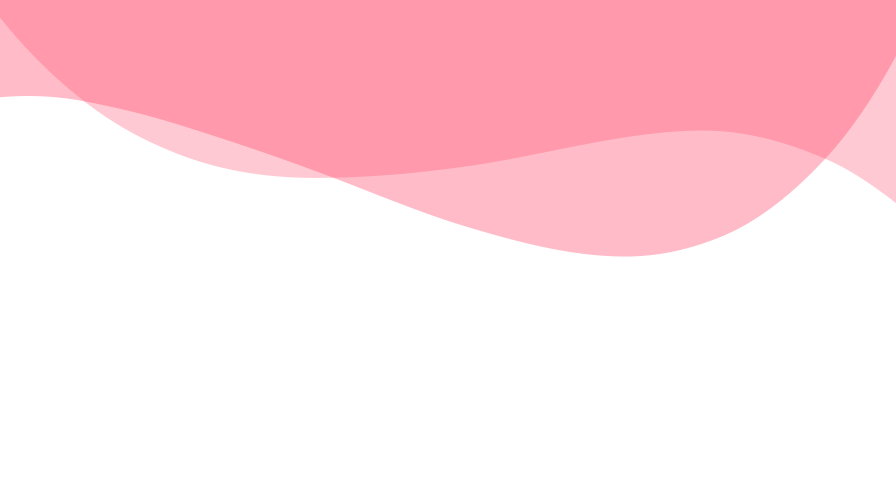
A Shadertoy shader for this background:

```glsl
#define PAPER vec3(1.0, 1.0, 1.0)
#define PALE_PINK vec3(1.0, 0.79, 0.826)
#define SOFT_PINK vec3(1.0, 0.735, 0.785)
#define DEEP_PINK vec3(1.0, 0.60, 0.67)
#define KNOTS 9
#define EDGE_PIXELS 1.0

// Each knot holds position across, depth below the top edge, and slope.
const vec3 PALE_WAVE[KNOTS] = vec3[KNOTS](
    vec3(0.0, 0.035, 2.22), vec3(0.094, 0.201, 1.39), vec3(0.195, 0.303, 0.71),
    vec3(0.352, 0.353, 0.0), vec3(0.521, 0.330, -0.25), vec3(0.651, 0.287, -0.338),
    vec3(0.785, 0.259, 0.0), vec3(0.921, 0.315, 0.764), vec3(1.0, 0.403, 1.39));

const vec3 SOFT_WAVE[KNOTS] = vec3[KNOTS](
    vec3(0.0, 0.193, -0.16), vec3(0.094, 0.201, 0.338), vec3(0.195, 0.245, 0.551),
    vec3(0.371, 0.352, 0.676), vec3(0.521, 0.450, 0.533), vec3(0.698, 0.509, 0.0),
    vec3(0.807, 0.468, -0.747), vec3(0.921, 0.315, -1.92), vec3(1.0, 0.111, -3.29));

// Cubic Hermite segment: returns depth and slope at x.
vec2 hermite(float x, vec3 a, vec3 b) {
    float span = b.x - a.x;
    float t = (x - a.x) / span;
    float rise = b.y - a.y;
    float startBend = a.z * span - rise;
    float endBend = rise - b.z * span;
    float bend = mix(startBend, endBend, t);
    float depth = mix(a.y, b.y, t) + t * (1.0 - t) * bend;
    float slope = (rise + (1.0 - 2.0 * t) * bend
                   + t * (1.0 - t) * (endBend - startBend)) / span;
    return vec2(depth, slope);
}

vec2 waveAt(float x, vec3 knots[KNOTS]) {
    vec2 wave = hermite(x, knots[0], knots[1]);
    for (int i = 1; i < KNOTS - 1; i++) {
        if (x >= knots[i].x) wave = hermite(x, knots[i], knots[i + 1]);
    }
    return wave;
}

// Smooth coverage of the area above a wave, corrected for its slope.
float coverage(vec2 point, vec3 knots[KNOTS]) {
    vec2 wave = waveAt(point.x, knots);
    float aspect = iResolution.x / iResolution.y;
    float gap = (wave.x - point.y) * iResolution.y;
    float dist = gap / length(vec2(1.0, wave.y / aspect));
    return clamp(dist / EDGE_PIXELS + 0.5, 0.0, 1.0);
}

void mainImage(out vec4 fragColor, in vec2 fragCoord) {
    vec2 point = fragCoord / iResolution.xy;
    point.y = 1.0 - point.y;

    float pale = coverage(point, PALE_WAVE);
    float soft = coverage(point, SOFT_WAVE);

    // Two translucent sheets, deepest where they overlap
    vec3 outside = mix(PAPER, PALE_PINK, pale);
    vec3 inside = mix(SOFT_PINK, DEEP_PINK, pale);
    fragColor = vec4(mix(outside, inside, soft), 1.0);
}
```
